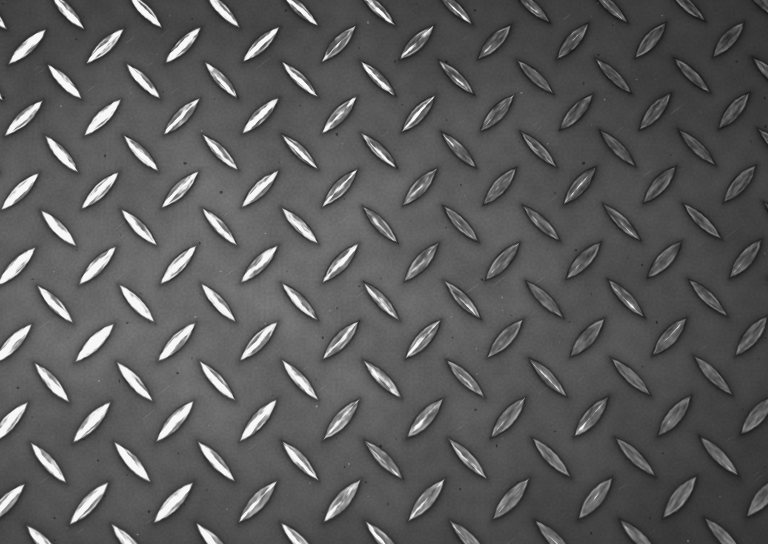
A Shadertoy shader for this texture:

```glsl
// Worn steel tread plate: alternating diagonal lugs under light from the left.

float hash(vec2 p) {
    return fract(sin(dot(p, vec2(127.1, 311.7))) * 43758.5);
}

vec2 gradient(vec2 cell) {
    float angle = 6.2832 * hash(cell);
    return vec2(cos(angle), sin(angle));
}

// Gradient noise, roughly -0.7 to 0.7
float noise(vec2 p) {
    vec2 i = floor(p), f = p - i;
    vec2 u = f * f * f * (f * (f * 6.0 - 15.0) + 10.0);
    vec2 e = vec2(1.0, 0.0);
    float low = mix(dot(gradient(i), f), dot(gradient(i + e.xy), f - e.xy), u.x);
    float high = mix(dot(gradient(i + e.yx), f - e.yx), dot(gradient(i + e.xx), f - e.xx), u.x);
    return mix(low, high, u.y);
}

// Pointed lens with its long axis along x, exact beyond the tips too
float lens(vec2 p, float halfLength, float halfWidth) {
    p = abs(p);
    float radius = (halfLength * halfLength + halfWidth * halfWidth) / (2.0 * halfWidth);
    float offset = radius - halfWidth;
    return (p.x - halfLength) * offset > p.y * halfLength
        ? length(p - vec2(halfLength, 0.0))
        : length(p + vec2(0.0, offset)) - radius;
}

// Plain sheet: broad pool of light, mottling, specks and scratches
float plate(vec2 p) {
    vec2 fromLight = (p - vec2(0.42, 0.47)) / vec2(0.95, 0.56);
    float tone = 0.17 + 0.265 * exp(-dot(fromLight, fromLight));
    tone *= 1.0 + 0.14 * noise(p * 7.0) + 0.08 * noise(p * 31.0) + 0.08 * noise(p * 190.0);
    tone *= 1.0 - 0.4 * smoothstep(0.5, 0.64, noise(p * 75.0 + 9.0));
    tone += 0.15 * smoothstep(0.54, 0.66, noise(p * 85.0 + 40.0));
    vec2 grain = mat2(0.8, -0.6, 0.6, 0.8) * p;
    tone += 0.05 * smoothstep(0.46, 0.6, noise(grain * vec2(18.0, 210.0)));
    return tone;
}

void mainImage(out vec4 fragColor, in vec2 fragCoord) {
    vec2 p = fragCoord / iResolution.y;
    float pixel = 1.0 / iResolution.y;
    float tone = plate(p);

    // Slightly tilted perspective grid, counted downward
    vec2 pitch = vec2(0.1423, 0.1277);
    vec2 view = vec2(p.x - 0.5515, 0.9835 - p.y);
    view.y += 0.0105 * view.x;
    vec2 grid = view / (1.0 + 0.0996 * view.y) / pitch;

    // Two interleaved sets of lugs, the second one mirrored
    for (int k = 0; k < 2; k++) {
        float mirrored = float(k);
        vec2 id = round(grid - 0.5 * mirrored);
        vec2 local = (grid - 0.5 * mirrored - id) * pitch;
        local.x *= 1.0 - 2.0 * mirrored;
        float turn = 0.785 + 0.06 * (hash(id + 5.0 * mirrored) - 0.5);
        vec2 q = vec2(dot(local, vec2(cos(turn), sin(turn))),
                      dot(local, vec2(sin(turn), -cos(turn))));
        float seed = hash(id + 17.0 + 31.0 * mirrored);
        float d = lens(q, 0.0455, mix(0.0112, 0.0132, mirrored));
        d += 0.0008 * noise(q * 130.0 + seed * 50.0);

        // Dark groove pressed around the lug, deeper on its lower side
        float groove = exp(-max(d, 0.0) / 0.005);
        tone *= 1.0 - (0.4 - 0.1 * clamp(q.y / 0.006, -1.0, 1.0)) * groove;

        // Polished face: a band of glare on the left fading to dull grey
        float lit = 1.0 - smoothstep(0.1, 1.35, p.x);
        float wear = noise(q * vec2(32.0, 150.0) + seed * 90.0)
                   + 0.4 * noise(q * vec2(110.0, 260.0) + seed * 40.0);
        float fromBand = abs(q.y + mix(0.0022, -0.0005, mirrored));
        float glare = 0.92 * lit + 0.5 * wear + 0.3 * (seed - 0.5) - 95.0 * fromBand;
        float dull = 0.27 + 0.2 * lit + 0.14 * (1.0 - p.y) + 0.22 * wear;
        float face = mix(dull, 0.97, smoothstep(0.12, 0.55, glare));

        // Broken glints just inside the edge, and a soft dark lip
        float glint = exp(-pow((d + 0.0038) / 0.0016, 2.0));
        glint *= smoothstep(-0.15, 0.3, noise(vec2(q.x * 38.0, sign(q.y) * 4.5 + seed * 70.0)));
        face = mix(face, mix(0.65, 0.97, lit), glint * (0.45 + 0.4 * lit));
        face *= mix(0.4, 1.0, smoothstep(0.0, 0.0036, -d));

        tone = mix(tone, face, 1.0 - smoothstep(-pixel, pixel, d));
    }

    fragColor = vec4(vec3(clamp(tone, 0.0, 1.0)), 1.0);
}
```
